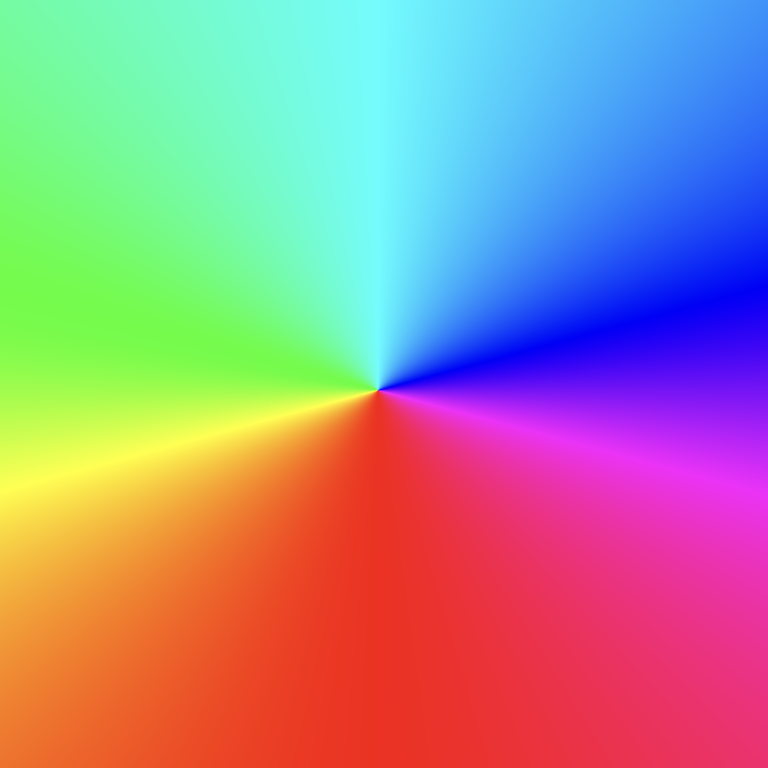
Give the GLSL for this background, as a Shadertoy shader.

```glsl
// A full hue wheel swept around a point near the centre of the canvas.
// The sweep is a conic gradient flattened vertically, so warm and cool hues
// spread wide; the pure hues are then softened by a wide-gamut conversion.

#define CENTER vec2(0.4922, 0.4918)  // pivot of the sweep, in canvas units
#define FLATTEN 2.155                // vertical stretch applied before the angle
#define TAU 6.2831853

// Pure hue from a turn in 0..1: red, yellow, green, cyan, blue, magenta.
vec3 hueColor(float turn) {
    vec3 ramp = mod(turn * 6.0 + vec3(0.0, 4.0, 2.0), 6.0);
    return clamp(abs(ramp - 3.0) - 1.0, 0.0, 1.0);
}

vec3 toLinear(vec3 c) {
    return mix(c / 12.92, pow((c + 0.055) / 1.055, vec3(2.4)), step(0.04045, c));
}

vec3 toDisplay(vec3 c) {
    return mix(c * 12.92, 1.055 * pow(c, vec3(1.0 / 2.4)) - 0.055, step(0.0031308, c));
}

// Express sRGB colours in the wider P3 primaries, which mutes them slightly.
vec3 toWideGamut(vec3 c) {
    vec3 light = toLinear(c);
    return toDisplay(vec3(dot(light, vec3(0.8225, 0.1775, 0.0)),
                          dot(light, vec3(0.0332, 0.9668, 0.0)),
                          dot(light, vec3(0.0171, 0.0724, 0.9105))));
}

vec3 sweepColor(vec2 uv) {
    vec2 p = (uv - CENTER) * vec2(1.0, FLATTEN);
    if (dot(p, p) < 1e-12) p = vec2(0.0, -1.0);
    // Red points straight down; hues advance clockwise.
    return toWideGamut(hueColor(atan(-p.x, -p.y) / TAU));
}

void mainImage(out vec4 fragColor, in vec2 fragCoord) {
    // Average a 2 x 2 grid to smooth the tight pivot.
    vec3 color = vec3(0.0);
    for (int i = 0; i < 4; i++) {
        vec2 offset = vec2(i % 2, i / 2) * 0.5 - 0.25;
        color += sweepColor((fragCoord + offset) / iResolution.xy);
    }
    fragColor = vec4(color / 4.0, 1.0);
}
```
